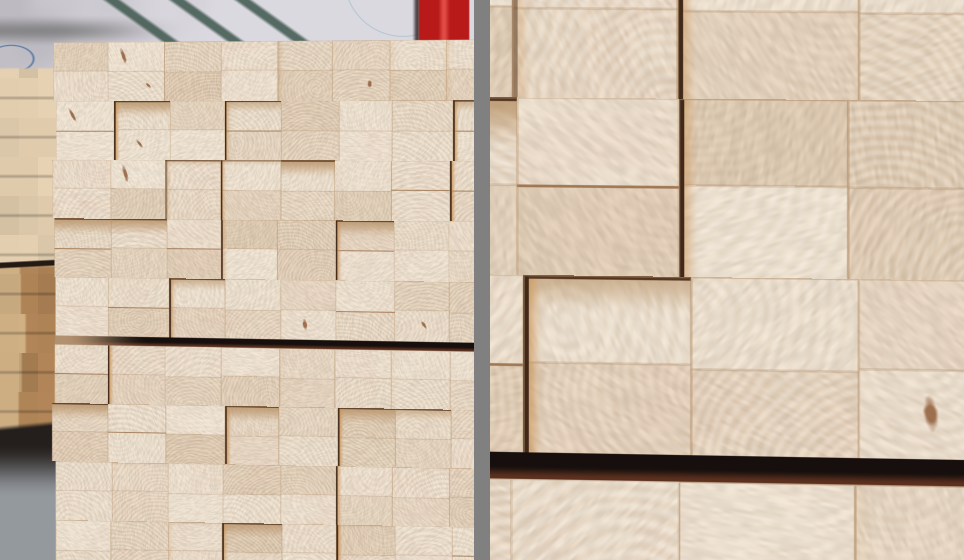
Left, the full canvas; right, a detail of the centre.
Give the GLSL for this texture, as a Shadertoy shader.

```glsl
// Two stacks of sawn timber seen end-on: a jittered grid of blocks, each split
// into two boards with growth rings, knots and a random recess that catches
// shadow from its neighbours. A soft warehouse backdrop sits behind them.

float hash(vec2 p) {
    vec3 q = fract(p.xyx * 0.1031);
    q += dot(q, q.yzx + 33.33);
    return fract((q.x + q.y) * q.z);
}

float noise(vec2 p) {
    vec2 i = floor(p), f = fract(p);
    f = f * f * (3.0 - 2.0 * f);
    return mix(mix(hash(i), hash(i + vec2(1, 0)), f.x),
               mix(hash(i + vec2(0, 1)), hash(i + vec2(1, 1)), f.x), f.y);
}

// Coverage of a signed distance in canvas heights
float fill(float d) { return smoothstep(0.8, -0.8, d * iResolution.y); }

// 1 below lo, fading to 0 above hi
float fade(float lo, float hi, float x) { return 1.0 - smoothstep(lo, hi, x); }

// Sideways shift of a block edge
float edgeShift(float column, float row) {
    return 0.1 * (hash(vec2(column + 3.0, row + 11.0)) - 0.5)
         + 0.06 * (hash(vec2(row, 71)) - 0.5);
}

// How far a block is pushed back
float recess(vec2 id) { return smoothstep(0.55, 0.95, hash(id + vec2(23, 47))); }

vec3 backdrop(vec2 p) {
    // Pale wall, blurred girders, wire and red post
    vec3 col = mix(vec3(0.74, 0.73, 0.76), vec3(0.86, 0.85, 0.88), smoothstep(0.1, 0.5, p.x + 0.2 * noise(p * 14.0)));
    col = mix(col, vec3(0.44), 0.7 * fade(0.0, 0.03, abs(p.y - 0.055)) * fade(0.1, 0.35, p.x));
    for (float i = 0.0; i < 3.0; i++) {
        float d = abs(p.x - 0.2 - 0.117 * i - 1.4 * p.y) * 0.58;
        col = mix(col, vec3(0.24, 0.34, 0.30), 0.85 * fade(0.004, 0.012, d));
    }
    float wire = abs(length(p - vec2(0.72, -0.04)) - 0.105);
    col = mix(col, vec3(0.55, 0.72, 0.78), 0.6 * fill(wire - 0.0008));
    float post = abs(p.x - 0.793);
    vec3 red = mix(vec3(0.88, 0.30, 0.27), vec3(0.72, 0.10, 0.10), smoothstep(0.0, 0.012, post));
    col = mix(col, vec3(0.3, 0.27, 0.28), fade(0.0, 0.01, abs(p.x - 0.745)));
    col = mix(col, red, fade(0.043, 0.047, post));
    float coil = abs(length((p - vec2(0.02, 0.105)) * vec2(0.6, 1)) - 0.024);
    col = mix(col, vec3(0.25, 0.42, 0.62), 0.8 * fill(coil - 0.001));

    // Distant stack: lit upper half, shaded lower half
    float row = floor(p.y / 0.07);
    float lower = smoothstep(0.47, 0.48, p.y);
    float side = smoothstep(0.0, 0.006, p.x - 0.025 - 0.02 * hash(vec2(row, 5)));
    vec3 wood = mix(vec3(0.88, 0.80, 0.68), vec3(0.80, 0.68, 0.51), lower);
    wood = mix(wood, vec3(0.65, 0.47, 0.29), side * lower * 0.8);
    wood *= 0.93 + 0.1 * hash(vec2(row, floor(p.x / 0.034)));
    wood *= 1.0 - 0.2 * fade(0.0, 0.07, abs(fract(p.y / 0.07) - 0.5));
    wood = mix(wood, vec3(0.14, 0.10, 0.08), fade(0.003, 0.007, abs(p.y - 0.474 + 0.05 * p.x)));
    col = mix(col, wood, smoothstep(-0.003, 0.003, p.y - 0.122));

    // Dark underside, then grey floor
    vec3 ground = mix(vec3(0.14, 0.12, 0.11), vec3(0.58, 0.60, 0.62), smoothstep(0.79, 0.89, p.y));
    return mix(col, ground, smoothstep(-0.006, 0.006, p.y - 0.765 + 0.1 * p.x));
}

// Face of one board; g is the place on it in canvas heights
vec3 boardFace(vec2 g, vec2 seed) {
    float a = hash(seed + 101.0), b = hash(seed + 207.0), c = hash(seed + 311.0);
    vec3 col = mix(vec3(0.925, 0.885, 0.825), vec3(0.86, 0.79, 0.70), a * a);
    col = mix(col, vec3(0.90, 0.81, 0.74), 0.5 * b * noise(g * 35.0 + seed * 7.0));

    // Growth rings around a random pith, then saw texture
    vec2 pith = vec2(b * 0.14 - 0.02, c * 0.2 - 0.08);
    float r = length(g - pith) + 0.006 * noise(g * 50.0 + seed);
    float rings = 0.5 + 0.5 * sin(r * mix(700.0, 1100.0, a));
    col -= vec3(0.04, 0.055, 0.07) * rings * (0.25 + 0.75 * c);
    float s = sin(6.28 * b), t = cos(6.28 * b);
    col += 0.07 * (noise(mat2(t, s, -s, t) * g * vec2(160, 500) + seed * 13.0) - 0.5);

    // Occasional knot or slanted crack
    vec2 k = g - vec2(0.025 + 0.05 * c, 0.025);
    k.x += k.y * (b - 0.5) * 1.6;
    float knot = length(k * vec2(1, 0.25 + 0.5 * c)) - 0.002 - 0.004 * b * noise(g * 250.0);
    float rare = step(0.92, hash(seed + 419.0));
    return mix(col, vec3(0.56, 0.36, 0.22), rare * 0.85 * fade(-0.001, 0.002, knot));
}

void mainImage(out vec4 fragColor, in vec2 fragCoord) {
    vec2 p = vec2(fragCoord.x, iResolution.y - fragCoord.y) / iResolution.y;

    // Slightly converging stack edges, and the row
    float x = p.x - 0.1;
    float top = 0.076 - 0.007 * x, gapTop = 0.599 + 0.0175 * x, gapBottom = 0.615 + 0.017 * x;
    bool upper = p.y < 0.5 * (gapTop + gapBottom);
    float v = upper ? 5.0 * (p.y - top) / (gapTop - top) : 5.0 + (p.y - gapBottom) / 0.1045;
    float row = upper ? clamp(floor(v), 0.0, 4.0) : max(floor(v), 5.0);

    // Column with jittered edges
    float u = (p.x - 0.096) / 0.101;
    float column = floor(u + 0.5);
    column -= step(u, column + edgeShift(column, row));
    vec2 id = vec2(column, row);
    vec2 g = vec2(u - column - edgeShift(column, row), v - row) * vec2(0.101, 0.105);
    float toRight = (column + 1.0 + edgeShift(column + 1.0, row) - u) * 0.101;

    // Two boards per block, with a seam between
    float middle = 0.0525 + 0.004 * (hash(id + 61.0) - 0.5);
    float second = step(middle, g.y);
    vec3 wood = boardFace(g - vec2(0, middle * second), vec2(column, row * 2.0 + second));
    float proud = step(0.84, hash(id + 83.0));
    wood = mix(wood, vec3(0.59, 0.42, 0.27), (0.22 + 0.65 * proud) * fill(abs(g.y - middle) - 0.0008));

    // Shadows cast by nearer blocks above and to the left
    float above = max(recess(id) - recess(id - vec2(0, 1)), 0.0) * step(0.5, mod(row, 5.0));
    float beside = max(recess(id) - recess(id - vec2(1, 0)), 0.0) * step(0.5, column);
    wood = mix(wood, vec3(0.73, 0.59, 0.43), 0.85 * above * fade(0.0, 0.028 * above + 0.004, g.y));
    wood = mix(wood, vec3(0.80, 0.58, 0.34), 0.8 * beside * fade(0.002, 0.012, g.x));
    wood = mix(wood, vec3(0.33, 0.21, 0.13), smoothstep(0.1, 0.5, above) * fill(g.y - 0.0022));
    wood = mix(wood, vec3(0.25, 0.16, 0.10), smoothstep(0.2, 0.6, beside) * fill(g.x - 0.0032));
    float seam = fill(min(min(g.x, toRight), g.y) - 0.0008);
    wood = mix(wood, vec3(0.70, 0.56, 0.41), seam * (0.25 + 0.4 * hash(id + 37.0)));

    // Dark slot with a reddish lower lip
    float lip = smoothstep(0.5, 0.95, (p.y - gapTop) / (gapBottom - gapTop));
    vec3 slot = mix(vec3(0.09, 0.06, 0.05), vec3(0.36, 0.19, 0.12), lip);
    slot = mix(vec3(0.70, 0.57, 0.44), slot, smoothstep(0.11, 0.27, p.x));
    wood = mix(wood, slot, fill(max(gapTop - p.y, p.y - gapBottom)));

    float leftEdge = (edgeShift(0.0, row) - u) * 0.101;
    fragColor = vec4(mix(backdrop(p), wood, fill(max(leftEdge, top - p.y))), 1);
}
```
